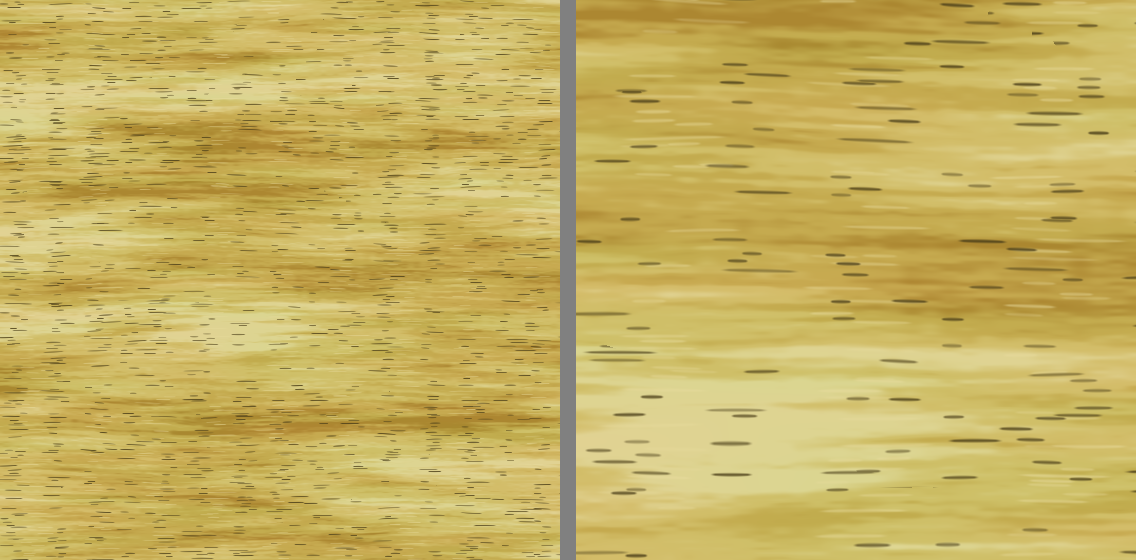
Left, the full canvas; right, a detail of the centre.
A three.js fragment shader for this texture:

```glsl
#define DARK_WOOD vec3(0.67, 0.53, 0.19)
#define MID_WOOD vec3(0.77, 0.67, 0.31)
#define LIGHT_WOOD vec3(0.82, 0.745, 0.41)
#define PALE_WOOD vec3(0.87, 0.83, 0.57)
#define PORE_COLOR vec3(0.30, 0.25, 0.10)
#define HAIR_COLOR vec3(0.91, 0.86, 0.62)
#define PORE_DENSITY 0.30
#define HAIR_DENSITY 0.30
#define BLOTCH_CONTRAST 0.78
#define STREAK_CONTRAST 0.46
#define GRAIN_WAVE 0.012

varying vec2 vUv;

float hash(vec2 p) {
  vec3 q = fract(p.xyx * 0.1031);
  q += dot(q, q.yzx + 33.33);
  return fract((q.x + q.y) * q.z);
}

float noise(vec2 p) {
  vec2 cell = floor(p);
  vec2 f = fract(p);
  f = f * f * (3.0 - 2.0 * f);
  float low = mix(hash(cell), hash(cell + vec2(1.0, 0.0)), f.x);
  float high = mix(hash(cell + vec2(0.0, 1.0)), hash(cell + vec2(1.0, 1.0)), f.x);
  return mix(low, high, f.y);
}

// Noise centred on zero
float wobble(vec2 p) {
  return noise(p) - 0.5;
}

// Scattered tapered dashes, at most one in each grid cell
float dashes(vec2 p, vec2 grid, float density, float thickness, float seed) {
  vec2 cell = floor(p * grid);
  vec2 id = cell + seed;
  float size = hash(id + 17.3);
  float halfLength = mix(0.10, 0.30, size * size) / grid.x;
  vec2 jitter = vec2(hash(id + 41.7), hash(id + 73.1));
  vec2 center = (cell + mix(vec2(0.31), vec2(0.69), jitter)) / grid;
  vec2 d = abs(p - center);
  float along = d.x / halfLength;
  float width = thickness * (1.0 - 0.5 * min(along * along, 1.0));
  float line = 1.0 - smoothstep(0.0, width, d.y);
  float ends = 1.0 - smoothstep(0.7, 1.0, along);
  float strength = mix(0.5, 1.0, hash(id + 97.9));
  return line * ends * strength * step(hash(id), density);
}

// Broad stains with feathered ends, layered from wide to narrow
float blotches(vec2 p) {
  p.x += 0.14 * wobble(p * vec2(3.0, 95.0) + 11.0);
  p.y += 0.02 * wobble(p * vec2(5.0, 14.0) + 23.0);
  float wide = wobble(p * vec2(2.4, 12.0) + 5.0);
  float medium = wobble(p * vec2(5.0, 29.0) + 37.0);
  float narrow = wobble(p * vec2(9.0, 70.0) + 61.0);
  return wide + 0.6 * medium + 0.42 * narrow;
}

// Fine fibres running along the grain
float streaks(vec2 p) {
  return 0.6 * wobble(p * vec2(7.0, 150.0) + 83.0)
       + 0.6 * wobble(p * vec2(15.0, 290.0) + 109.0)
       + 0.3 * wobble(p * vec2(90.0, 430.0) + 131.0);
}

vec3 woodRamp(float tone) {
  vec3 color = mix(DARK_WOOD, MID_WOOD, smoothstep(0.02, 0.36, tone));
  color = mix(color, LIGHT_WOOD, smoothstep(0.36, 0.60, tone));
  return mix(color, PALE_WOOD, smoothstep(0.60, 0.94, tone));
}

void main() {
  // Gently waving grain
  vec2 p = vUv;
  p.y += GRAIN_WAVE * wobble(vUv * vec2(3.0, 5.0) + 7.0);
  p.y += 0.004 * wobble(vUv * vec2(14.0, 36.0) + 29.0);

  float tone = 0.53 + BLOTCH_CONTRAST * blotches(p) + STREAK_CONTRAST * streaks(p);
  vec3 color = woodRamp(tone);

  // Slight drift between olive and warm brown
  color += vec3(0.03, -0.015, 0.01) * wobble(p * vec2(6.0, 55.0) + 151.0);

  // Pale hairs and dark pores, gathered in loose clusters
  float cluster = 0.4 + 1.2 * noise(p * vec2(4.0, 18.0) + 173.0);
  float hairs = 0.0;
  float pores = 0.0;
  for (int i = 0; i < 2; i++) {
    float layer = float(i);
    vec2 shift = layer * vec2(0.437, 0.2713);
    hairs = max(hairs, dashes(p + shift, vec2(9.0, 150.0 + 23.0 * layer),
                              HAIR_DENSITY, 0.0018, 211.0 + 50.0 * layer));
    pores = max(pores, dashes(p + shift, vec2(15.0 - 3.0 * layer, 187.0 - 18.0 * layer),
                              PORE_DENSITY * cluster, 0.0018, 307.0 + 50.0 * layer));
  }
  color = mix(color, HAIR_COLOR, 0.5 * hairs);
  color = mix(color, PORE_COLOR, 0.85 * pores);

  gl_FragColor = vec4(color, 1.0);
}
```
